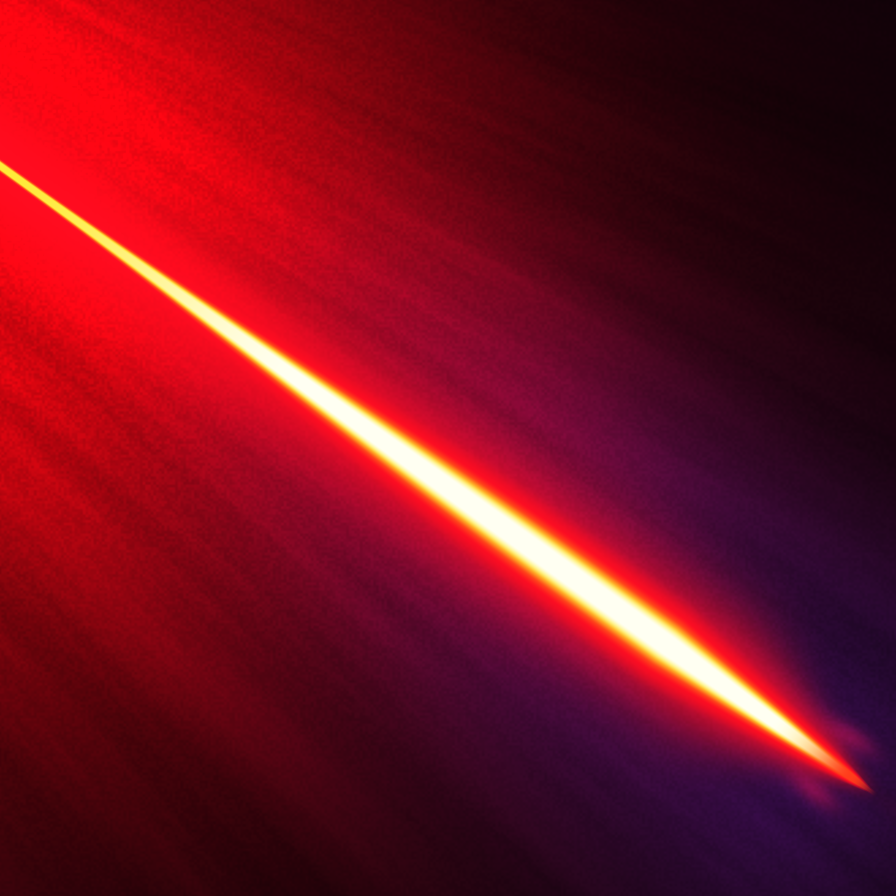
Reproduce this background procedurally as a WebGL 2 fragment shader.

```glsl
#version 300 es
precision highp float;
// A glowing beam that swells and tapers to a point across red and violet streaks.

uniform vec2 u_resolution;
out vec4 fragColor;

// Beam placement, in canvas units
const vec2 BEAM_START = vec2(0.0, 0.815);
const vec2 BEAM_TIP = vec2(0.979, 0.112);
const float THIN_WIDTH = 0.0045;
const float SWELL_WIDTH = 0.0195;

// Glow extents: along the beam, above it, below it
const float GLOW_LENGTH = 0.60;
const float GLOW_ABOVE = 0.42;
const float GLOW_BELOW = 0.58;
const float VIOLET_REACH = 0.24;

// Streaks fan out from a point this far behind the beam start
const float FAN_DISTANCE = 1.5;
const float STREAK_STRENGTH = 0.75;
const float GRAIN_STRENGTH = 0.16;

const vec3 NIGHT = vec3(0.055, 0.008, 0.03);
const vec3 VIOLET = vec3(0.12, 0.035, 0.24);
const vec3 RED = vec3(0.94, 0.012, 0.035);
const vec3 MAGENTA = vec3(0.62, 0.03, 0.22);
const vec3 HOT_RED = vec3(1.0, 0.05, 0.13);
const vec3 ORANGE = vec3(1.0, 0.42, 0.08);
const vec3 YELLOW = vec3(1.0, 0.92, 0.22);
const vec3 WHITE = vec3(1.0, 1.0, 0.95);

float hash(vec2 p) {
    vec3 q = fract(vec3(p.xyx) * 0.1031);
    q += dot(q, q.yzx + 33.33);
    return fract((q.x + q.y) * q.z);
}

float noise(vec2 p) {
    vec2 i = floor(p), f = fract(p);
    f = f * f * (3.0 - 2.0 * f);
    float low = mix(hash(i), hash(i + vec2(1, 0)), f.x);
    float high = mix(hash(i + vec2(0, 1)), hash(i + vec2(1, 1)), f.x);
    return mix(low, high, f.y);
}

float bell(float x) {
    return exp(-x * x);
}

// Stretched noise layers, finer and fainter at each step, centred on zero
float streaks(float along, float across) {
    float fan = across / (along + FAN_DISTANCE) * FAN_DISTANCE;
    vec2 p = vec2(along * 1.8, fan * 16.0) + 40.0;
    float sum = 0.0, weight = 0.4;
    for (int i = 0; i < 4; i++) {
        sum += weight * (noise(p) - 0.5);
        p = p * vec2(1.5, 2.1) + 17.3;
        weight *= 0.72;
    }
    return sum;
}

void main() {
    vec2 uv = gl_FragCoord.xy / u_resolution;

    // Coordinates along and across the beam
    vec2 axis = BEAM_TIP - BEAM_START;
    float beamLength = length(axis);
    vec2 dir = axis / beamLength;
    vec2 rel = uv - BEAM_START;
    float along = dot(rel, dir);
    float across = dot(rel, vec2(-dir.y, dir.x));
    float t = along / beamLength;
    float remaining = max(beamLength - along, 0.0);

    // Broad red glow at the left, violet haze toward the tip
    float streak = streaks(along, across);
    float spread = across > 0.0 ? GLOW_ABOVE : GLOW_BELOW;
    float glow = bell(across / spread) * bell(max(along, 0.0) / GLOW_LENGTH);
    float haze = bell(across / VIOLET_REACH) * smoothstep(0.2, 0.85, along);
    haze *= 1.0 - 0.6 * smoothstep(1.1, 1.35, along);
    vec3 color = NIGHT + VIOLET * haze + RED * glow * (1.0 - 0.25 * haze);

    // Magenta wedge that narrows to the tip
    float wedgeEdge = remaining * (across > 0.0 ? 0.25 : 0.19) + 0.004;
    float wedge = bell(across / wedgeEdge) * smoothstep(0.15, 0.75, along);
    wedge *= smoothstep(0.0, 0.1, remaining);
    color = mix(color, max(color, MAGENTA), 0.75 * wedge);

    // Streaks and grain
    float grain = noise(uv * 330.0) - 0.5;
    color *= 1.0 + STREAK_STRENGTH * streak * (1.0 - 0.5 * glow) + GRAIN_STRENGTH * grain;

    // Saturated red halo hugging the beam
    float haloWidth = 0.012 + 0.055 * smoothstep(0.0, 0.25, remaining);
    float halo = bell(across / haloWidth) * smoothstep(-0.01, 0.08, remaining);
    color = mix(color, HOT_RED, 0.9 * halo);

    // Faint paired wisps beside the tip
    float wisp = bell((along - 1.145) / 0.03) * bell((abs(across) - 0.037) / 0.012);
    color += HOT_RED * 0.32 * wisp * (0.8 + streak);

    // Hot core, from red rim to white centre
    float taper = pow(clamp((1.0 - t) / 0.24, 0.0, 1.0), 0.85);
    float width = (THIN_WIDTH + SWELL_WIDTH * smoothstep(0.0, 0.65, t)) * taper;
    float d = abs(across) / max(width, 0.0015);
    float body = 1.0 - smoothstep(0.97, 1.0, t);
    float heat = 1.0 - smoothstep(0.88, 0.97, t);
    color = mix(color, HOT_RED, body * (1.0 - smoothstep(1.2, 2.4, d)));
    color = mix(color, ORANGE, body * (1.0 - smoothstep(0.8, 1.5, d)) * mix(0.5, 1.0, heat));
    color = mix(color, YELLOW, heat * (1.0 - smoothstep(0.6, 1.15, d)));
    float whiteness = heat * smoothstep(0.0, 0.35, t);
    color = mix(color, WHITE, whiteness * (1.0 - smoothstep(0.4, 0.9, d)));

    fragColor = vec4(clamp(color, 0.0, 1.0), 1.0);
}
```
